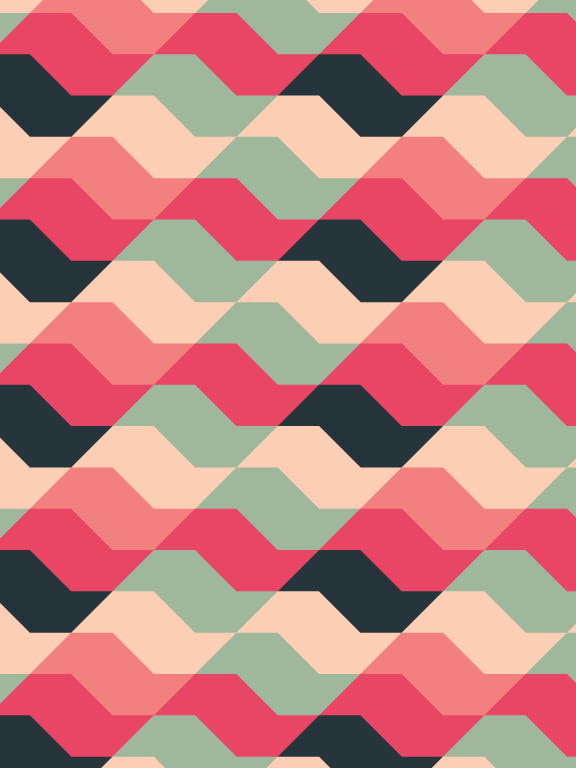
Give the GLSL for this pattern, as a Shadertoy shader.

```glsl
// Interlocking wavy ribbons: stepped tiles on a slanted lattice in five flat colours.

const float UNIT = 0.0538;                   // lattice unit as a share of canvas height
const vec2 ANCHOR = vec2(0.4155, 0.0706);    // upper left corner of a dark tile, y down
const int SAMPLES = 4;                       // antialiasing samples per axis

const vec3 RED    = vec3(0.915, 0.270, 0.395);
const vec3 PEACH  = vec3(0.990, 0.812, 0.705);
const vec3 SAGE   = vec3(0.625, 0.720, 0.610);
const vec3 SALMON = vec3(0.950, 0.500, 0.495);
const vec3 DARK   = vec3(0.150, 0.207, 0.230);

// Tiles step by (3,1) across and (-1,1) down; returns the tile's place in the cycle of eight.
float tileIndex(vec2 p) {
    float diagonal = p.x + p.y;
    float column = floor(diagonal / 4.0);
    float along = diagonal - 4.0 * column;
    float topEdge = clamp((along - 1.0) * 0.5, 0.0, 1.0);
    float row = floor(p.y - column - topEdge);
    return mod(row - 3.0 * column, 8.0);
}

// Colour order down each diagonal ribbon.
vec3 tileColor(float index) {
    int k = int(index + 0.5);
    if (k == 0) return DARK;
    if (k == 1 || k == 5) return PEACH;
    if (k == 2 || k == 4) return SAGE;
    if (k == 6) return SALMON;
    return RED;
}

// Canvas position to lattice units, with y pointing down.
vec2 toLattice(vec2 pixel, vec2 resolution) {
    vec2 p = vec2(pixel.x, resolution.y - pixel.y) / resolution.y;
    return (p - ANCHOR) / UNIT;
}

void mainImage(out vec4 fragColor, in vec2 fragCoord) {
    // Average a grid of samples to smooth every edge.
    vec3 sum = vec3(0.0);
    for (int y = 0; y < SAMPLES; y++) {
        for (int x = 0; x < SAMPLES; x++) {
            vec2 offset = (vec2(x, y) + 0.5) / float(SAMPLES) - 0.5;
            vec2 p = toLattice(fragCoord + offset, iResolution.xy);
            sum += tileColor(tileIndex(p));
        }
    }
    fragColor = vec4(sum / float(SAMPLES * SAMPLES), 1.0);
}
```
